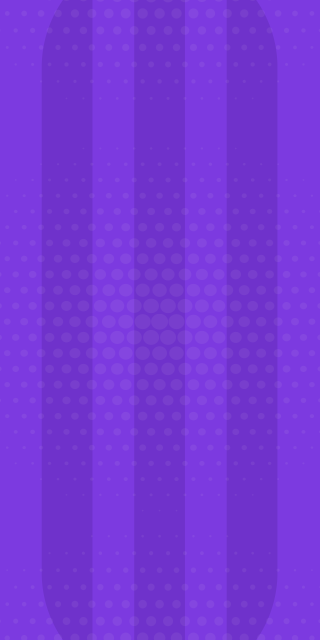
Write a Shadertoy shader that draws this background.

```glsl
// Violet backdrop: a tall capsule cut into three darker vertical bands,
// overlaid by three staggered halftone patches (top, middle, bottom)
// whose dots shrink with elliptical distance from each patch centre.

const vec3 VIOLET = vec3(0.487, 0.229, 0.880);
const vec3 DEEP_VIOLET = vec3(0.437, 0.197, 0.798);
const vec3 DOT_TINT = vec3(0.97, 0.97, 0.88);
const float DOT_OPACITY = 0.062;
const float AXIS_X = -0.0013;
const float MAX_RADIUS = 0.0268;
const float MIN_RADIUS = 0.0023;

// Antialiased coverage of a signed distance
float coverage(float dist, float pixel) {
    return clamp(0.5 - dist / pixel, 0.0, 1.0);
}

float capsuleDistance(vec2 p, float halfLength, float radius) {
    return length(vec2(p.x, max(abs(p.y) - halfLength, 0.0))) - radius;
}

float bandDistance(float x, float spacing, float halfWidth) {
    return abs(x - spacing * round(x / spacing)) - halfWidth;
}

// Staggered dots; rowY anchors the lattice, focusY is where dots are largest
float halftone(vec2 p, float rowY, vec2 pitch, float focusY, vec2 reach, float pixel) {
    float row = round((p.y - rowY) / pitch.y);
    float stagger = 0.5 * mod(row, 2.0);
    float column = round(p.x / pitch.x - stagger) + stagger;
    vec2 dotCentre = vec2(column * pitch.x, rowY + row * pitch.y);

    float falloff = length((dotCentre - vec2(0.0, focusY)) / reach);
    float radius = MAX_RADIUS * max(1.0 - falloff, 0.0);
    vec2 offset = p - dotCentre;
    offset.y *= pitch.x / pitch.y;
    return coverage(length(offset) - radius, pixel) * step(MIN_RADIUS, radius);
}

void mainImage(out vec4 fragColor, in vec2 fragCoord) {
    float pixel = 1.0 / iResolution.x;
    vec2 p = (fragCoord - 0.5 * iResolution.xy) * pixel;
    p.x -= AXIS_X;

    // Bands clipped by the capsule
    float bands = max(bandDistance(p.x, 0.289, 0.0794),
                      capsuleDistance(p, 0.789, 0.3685));
    vec3 color = mix(VIOLET, DEEP_VIOLET, coverage(bands, pixel));

    // Halftone patches
    vec2 endPitch = vec2(0.0529, 0.0531);
    vec2 endReach = vec2(0.78, 0.612);
    float dots = halftone(p, -0.0052, vec2(0.0529, 0.0492), -0.013, vec2(0.78, 0.641), pixel);
    dots = max(dots, halftone(p, 0.958, endPitch, 1.203, endReach, pixel));
    dots = max(dots, halftone(p, -0.888, endPitch, -1.198, endReach, pixel));
    color = mix(color, DOT_TINT, DOT_OPACITY * dots);

    fragColor = vec4(color, 1.0);
}
```
